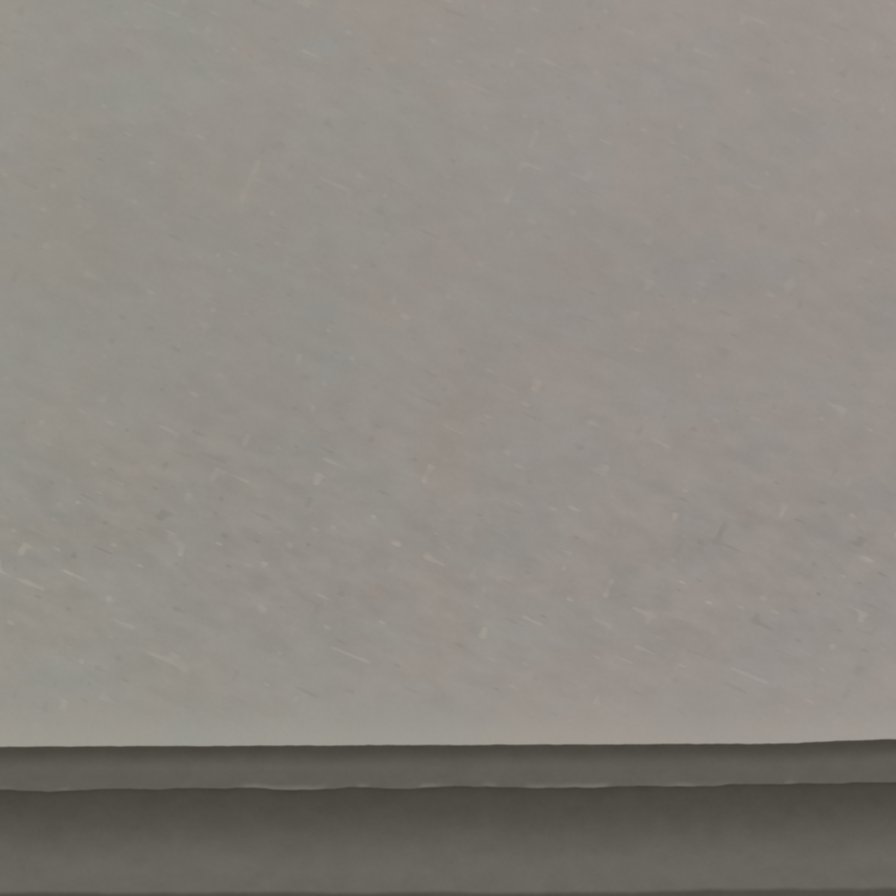
Give the GLSL for this texture, as a WebGL 2 fragment shader.

```glsl
#version 300 es
precision highp float;
// A matte grey board seen close up, ending in a pale lip above two shaded ledges.
// Layered value noise gives the slanted grain and colour mottling; smoothed
// height curves separate the board, the upper ledge and the ragged lower ledge.

uniform vec2 u_resolution;
out vec4 fragColor;

float hash(vec2 p) {
    vec3 q = fract(p.xyx * vec3(0.1031, 0.1030, 0.0973));
    q += dot(q, q.yzx + 33.33);
    return fract((q.x + q.y) * q.z);
}

float noise(vec2 p) {
    vec2 cell = floor(p), f = fract(p);
    f = f * f * (3.0 - 2.0 * f);
    float low = mix(hash(cell), hash(cell + vec2(1, 0)), f.x);
    float high = mix(hash(cell + vec2(0, 1)), hash(cell + vec2(1, 1)), f.x);
    return mix(low, high, f.y);
}

// Fractal noise centred on zero
float fbm(vec2 p) {
    float sum = 0.0, weight = 0.5;
    for (int i = 0; i < 4; i++) {
        sum += weight * (noise(p) - 0.5);
        p = mat2(0.8, 0.6, -0.6, 0.8) * p * 2.03 + 17.3;
        weight *= 0.5;
    }
    return sum;
}

// Board: soft gradients, warm and cool blotches, short slanted flecks
vec3 boardColor(vec2 uv, float above) {
    vec3 color = mix(vec3(0.574, 0.562, 0.532), vec3(0.586, 0.560, 0.540), smoothstep(0.0, 0.9, uv.x));
    color += 0.012 * smoothstep(0.65, 1.0, uv.y);
    color += vec3(0.020, 0.023, 0.018) * exp(-above * 13.0);
    color += vec3(0.014, 0.016, 0.014) * smoothstep(0.045, 0.005, above);

    vec2 slanted = mat2(0.92, 0.39, -0.39, 0.92) * uv;
    float grainBand = 0.65 + 0.6 * exp(-pow((uv.y - 0.38) / 0.13, 2.0));
    grainBand *= smoothstep(0.0, 0.06, above);
    color += 0.042 * grainBand * fbm(slanted * vec2(38.0, 75.0));
    color += 0.016 * fbm(uv * 9.0 + 5.0);
    color += vec3(0.022, -0.006, -0.016) * fbm(uv * vec2(14.0, 20.0) + 41.0);

    float fleck = noise(slanted * vec2(55.0, 105.0) + 80.0);
    color += vec3(0.036, 0.031, 0.024) * grainBand * smoothstep(0.86, 1.0, fleck);
    color -= 0.025 * grainBand * smoothstep(0.13, 0.0, fleck);
    return color;
}

// Upper ledge: dark under the board, lighter toward its own lower rim
vec3 upperLedgeColor(vec2 uv, float below) {
    vec3 color = mix(vec3(0.285, 0.275, 0.245), vec3(0.375, 0.365, 0.335), smoothstep(0.001, 0.026, below));
    return color + 0.025 * fbm(uv * vec2(45.0, 90.0));
}

// Lower ledge: shadow below the ragged rim, fading to mid grey
vec3 lowerLedgeColor(vec2 uv, float below) {
    vec3 color = mix(vec3(0.295, 0.285, 0.255), vec3(0.405, 0.395, 0.370), smoothstep(0.002, 0.095, below));
    color -= 0.04 * exp(-below * 220.0);
    color += 0.028 * fbm(uv * vec2(50.0, 75.0) + 23.0);
    float seam = 0.003 + 0.005 * smoothstep(0.5, 1.0, uv.x) + 0.004 * fbm(vec2(uv.x * 24.0, 3.0));
    return color - 0.09 * smoothstep(seam + 0.004, seam - 0.003, uv.y);
}

void main() {
    vec2 uv = gl_FragCoord.xy / u_resolution;
    float soft = max(0.0016, 0.8 / u_resolution.y);

    // Heights of the board's edge and of the ragged rim
    float boardEdge = 0.1665 + 0.004 * uv.x + 0.0045 * smoothstep(0.85, 1.0, uv.x);
    boardEdge += 0.0012 * fbm(vec2(uv.x * 90.0, 7.0));
    float rim = 0.117 + 0.008 * uv.x + 0.008 * fbm(vec2(uv.x * 18.0, 11.0));

    vec3 color = lowerLedgeColor(uv, max(rim - uv.y, 0.0));
    vec3 upper = upperLedgeColor(uv, max(boardEdge - uv.y, 0.0));

    // Broken highlight along the rim
    float glint = smoothstep(0.55, 0.9, noise(vec2(uv.x * 42.0, 2.0)));
    upper += 0.055 * glint * exp(-pow((uv.y - rim - 0.002) / 0.003, 2.0));

    color = mix(color, upper, smoothstep(-soft, soft, uv.y - rim));
    float above = uv.y - boardEdge;
    color = mix(color, boardColor(uv, max(above, 0.0)), smoothstep(-soft, soft, above));

    // Fine sensor-like grain, fixed to the canvas
    color += 0.008 * (noise(uv * 300.0) - 0.5);
    fragColor = vec4(color, 1.0);
}
```
